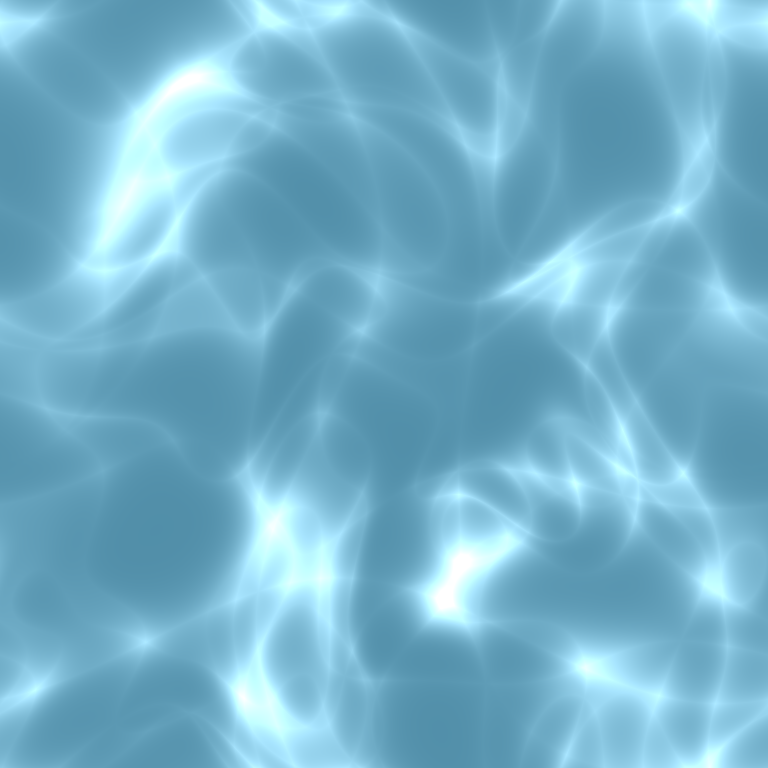
Reproduce this texture procedurally as a WebGL 1 fragment shader.

```glsl
precision highp float;

// Sunlit pool water: soft white caustic filaments over calm blue.
// Feedback-warped sine waves are layered; light gathers where the waves cross
// zero. All phases are periodic, so the canvas tiles seamlessly.

uniform vec2 u_resolution;

const float TAU = 6.28318531;
const int LAYERS = 5;
const float WAVE_TIME = 23.0;                // frozen moment of the wave motion
const float WAVE_GAIN = 0.81;
const vec2 START_PHASE = vec2(1.327);
const vec3 WATER_TINT = vec3(0.0, 0.35, 0.5);
const float HAZE = 0.315;                    // share of white veil over the water

// Bend the base position by the previous layer's warped position.
vec2 warp(vec2 base, vec2 previous, float phase) {
  return base + vec2(
    cos(phase - previous.x) + sin(phase + previous.y),
    sin(phase - previous.y) + cos(phase + previous.x));
}

// Zero on the wave crossings, rising smoothly between them.
float shade(vec2 position, float phase) {
  vec2 wave = vec2(sin(position.x + phase), cos(position.y + phase));
  return WAVE_GAIN * abs(wave.x * wave.y) / max(length(wave), 1e-4);
}

// Average the shading of all layers and sharpen it into light.
float caustics(vec2 base, float time) {
  vec2 position = base;
  float shadow = 0.0;
  for (int layer = 0; layer < LAYERS; layer++) {
    float phase = time * (1.0 - 3.5 / float(layer + 1));
    position = warp(base, position, phase);
    shadow += shade(position, phase);
  }
  shadow = 0.2 + shadow / float(LAYERS);
  return pow(max(1.17 - pow(shadow, 1.4), 0.0), 8.0);
}

// Add light to the tint, then veil it with white.
vec3 waterColor(float light) {
  vec3 lit = clamp(WATER_TINT + light, 0.0, 1.0);
  return mix(lit, vec3(1.0), HAZE);
}

void main() {
  vec2 uv = gl_FragCoord.xy / min(u_resolution.x, u_resolution.y);
  float light = caustics(uv * TAU + START_PHASE, WAVE_TIME);
  gl_FragColor = vec4(waterColor(light), 1.0);
}
```
